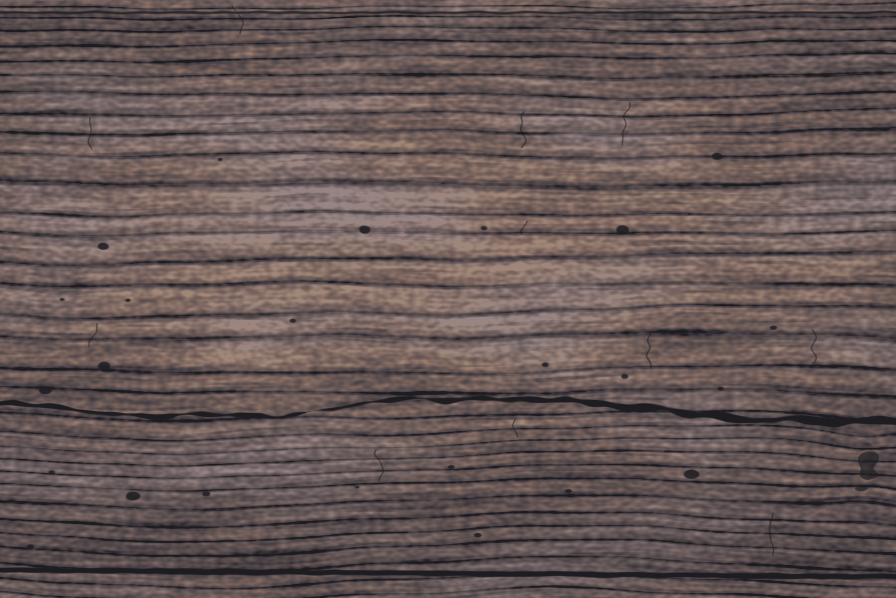
This texture is drawn by a WebGL 1 fragment shader. Its source:

```glsl
precision highp float;
// Weathered timber plank: growth rings run across it as warped, uneven ridges,
// each with a dark groove. Stretched gradient noise adds fibres, and distance
// functions cut the long split, the plank gaps, the checks, pits and knot.

#define RING_DENSITY 23.0
#define RING_WARP 0.022
#define GROOVE_DEPTH 0.43
#define RIDGE_RELIEF 0.25
#define FIBRE_CONTRAST 0.30
#define GRIT_CONTRAST 0.20
#define BASE_TONE 0.34
#define GLOW_TONE 0.46
#define PIT_CHANCE 0.30
#define CHECK_CHANCE 0.30

uniform vec2 u_resolution;

const vec3 PITCH = vec3(0.11, 0.11, 0.13);
const vec3 UMBER = vec3(0.26, 0.23, 0.25);
const vec3 BROWN = vec3(0.36, 0.31, 0.31);
const vec3 TAN = vec3(0.49, 0.40, 0.37);
const vec3 HONEY = vec3(0.63, 0.53, 0.47);
const vec3 COOL_TINT = vec3(1.07, 0.95, 0.98);

vec2 hash2(vec2 p) {
  vec3 q = fract(p.xyx * vec3(0.1031, 0.1030, 0.0973));
  q += dot(q, q.yzx + 33.33);
  return fract((q.xx + q.yz) * q.zy);
}

float cornerSlope(vec2 cell, vec2 offset) {
  float angle = 6.2832 * hash2(cell).x;
  return dot(vec2(cos(angle), sin(angle)), offset);
}

float gradientNoise(vec2 p) {
  vec2 i = floor(p), f = fract(p), e = vec2(1.0, 0.0);
  vec2 u = f * f * f * (f * (f * 6.0 - 15.0) + 10.0);
  float low = mix(cornerSlope(i, f), cornerSlope(i + e, f - e), u.x);
  float high = mix(cornerSlope(i + e.yx, f - e.yx), cornerSlope(i + 1.0, f - 1.0), u.x);
  return 1.4 * mix(low, high, u.y);
}

// Ring count up the plank: tight near the top edge and below the split.
float ringPhase(vec2 p) {
  float top = max(p.y - 0.76, 0.0), bottom = max(0.32 - p.y, 0.0);
  return RING_DENSITY * p.y + 58.0 * top * top - 17.0 * bottom
       + 0.5 * gradientNoise(vec2(p.x * 0.5, p.y * 13.0));
}

vec3 woodRamp(float t) {
  vec3 c = mix(PITCH, UMBER, clamp(t * 4.0, 0.0, 1.0));
  c = mix(c, BROWN, clamp(t * 4.0 - 1.0, 0.0, 1.0));
  c = mix(c, TAN, clamp(t * 4.0 - 2.0, 0.0, 1.0));
  return mix(c, HONEY, clamp(t * 4.0 - 3.0, 0.0, 1.0));
}

// Coverage of a shape from its signed distance, softened by about a pixel.
float cover(float d) {
  float soft = 1.0 / u_resolution.y;
  return 1.0 - smoothstep(-soft, soft, d);
}

// Small elongated holes, at most one per cell.
float pits(vec2 p, float ragged) {
  vec2 cell = floor(p / 0.14), dice = hash2(cell + 7.0);
  vec2 centre = (cell + 0.2 + 0.6 * hash2(cell + 31.0)) * 0.14;
  float radius = mix(0.003, 0.009, dice.y * dice.y);
  float d = length((p - centre) * vec2(0.7, 1.1)) - radius + 0.004 * ragged;
  return cover(d) * step(dice.x, PIT_CHANCE);
}

// Short wandering cracks across the grain, at most one per cell.
float checks(vec2 p) {
  vec2 size = vec2(0.24, 0.17), cell = floor(p / size), dice = hash2(cell + 53.0);
  vec2 q = p - (cell + 0.3 + 0.4 * hash2(cell + 71.0)) * size;
  q.x += 0.012 * gradientNoise(p * vec2(9.0, 40.0));
  float reach = mix(0.01, 0.04, dice.y);
  return cover(max(abs(q.x) - 0.0012, abs(q.y) - reach)) * step(dice.x, CHECK_CHANCE);
}

void main() {
  vec2 p = gl_FragCoord.xy / u_resolution.y;
  float ragged = gradientNoise(p * vec2(22.0, 45.0));
  float patches = gradientNoise(p * vec2(3.0, 7.0) + 19.0);

  // Grain bends with broad waves and around the knot.
  vec2 toKnot = p - vec2(1.445, 0.22);
  float knotPull = exp(-dot(toKnot, toKnot) * 220.0);
  float bend = RING_WARP * gradientNoise(p * vec2(1.6, 1.8)) + 0.004 * gradientNoise(p * vec2(6.0, 9.0));
  vec2 g = vec2(p.x, p.y + bend + 0.35 * knotPull * toKnot.y);

  // Ridges with soft shade above each groove.
  float phase = ringPhase(g), f = fract(phase), seam = min(f, 1.0 - f);
  float ridge = smoothstep(0.0, 0.4, f) * (1.0 - 0.4 * smoothstep(0.75, 1.0, f));
  float groove = 1.0 - smoothstep(0.02, 0.13, seam);
  groove *= 0.75 + 0.5 * gradientNoise(vec2(g.x * 5.0, floor(phase + 0.5) * 3.7));

  // Long fibres, fine hairline cracks and rough grit.
  float fibre = gradientNoise(g * vec2(4.0, 75.0)) + 0.8 * gradientNoise(g * vec2(11.0, 150.0));
  float hairline = smoothstep(0.3, 0.6, gradientNoise(g * vec2(5.0, 105.0) + 41.0));
  float grit = gradientNoise(p * vec2(75.0, 140.0)) + 0.6 * gradientNoise(p * vec2(35.0, 60.0));

  // Tone: bright centre fading to weathered edges.
  vec2 fromCentre = (p - vec2(0.74, 0.56)) * vec2(0.9, 2.3);
  float glow = exp(-dot(fromCentre, fromCentre));
  float tone = BASE_TONE + GLOW_TONE * glow + RIDGE_RELIEF * (ridge - 0.65);
  tone += FIBRE_CONTRAST * fibre * 0.6 + GRIT_CONTRAST * grit + 0.16 * patches;
  tone -= GROOVE_DEPTH * groove + 0.16 * hairline;

  // Long split, wider to the right, with splintered shade along it.
  float splitY = 0.325 - 0.02 * smoothstep(0.0, 0.25, p.x) + 0.028 * smoothstep(0.45, 0.7, p.x)
               - 0.037 * smoothstep(0.85, 1.35, p.x) + 0.006 * gradientNoise(p * vec2(14.0, 3.0));
  float splitGap = abs(p.y - splitY);
  float splitWidth = 0.0028 + 0.003 * smoothstep(0.7, 1.1, p.x) + 0.005 * ragged;
  tone -= 0.28 * exp(-splitGap * 75.0) * smoothstep(0.0, 0.9, p.x);

  // Neighbouring planks, gaps, knot and small damage.
  float lowGap = p.y - (0.047 - 0.008 * p.x) - 0.002 * ragged;
  float highGap = p.y - 0.979 - 0.002 * ragged;
  tone += 0.12 * (cover(lowGap) + cover(-highGap));
  float knot = cover(length(toKnot * vec2(1.3, 0.7)) - 0.022 + 0.025 * ragged);
  float dark = max(cover(splitGap - splitWidth), cover(abs(lowGap) - 0.0045));
  dark = max(dark, 0.8 * cover(abs(highGap) - 0.002));
  dark = max(dark, max(0.85 * pits(p, ragged), 0.6 * checks(p)));
  dark = max(dark, 0.65 * knot);

  // Purple-grey bloom under the grooves and in worn patches.
  vec3 color = woodRamp(tone);
  float cool = clamp(0.35 + 0.9 * patches + 0.4 * smoothstep(0.6, 0.95, f) - 0.3 * glow, 0.0, 0.9);
  color = mix(color, dot(color, vec3(0.3333)) * COOL_TINT, cool);
  gl_FragColor = vec4(mix(color, PITCH, dark), 1.0);
}
```
